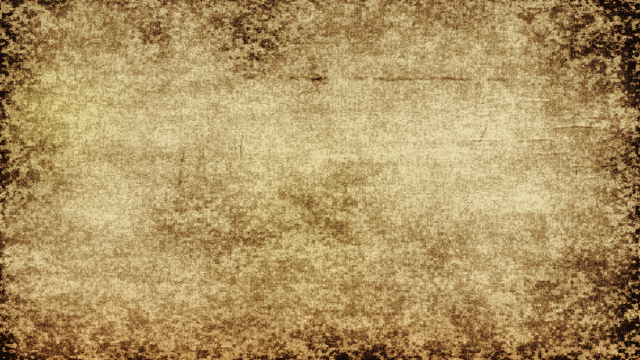
This texture is drawn by a Shadertoy shader. Its source:

```glsl
#define BASE_TONE 4.75
#define WEAR 0.40
#define CLOUD_AMOUNT 2.0
#define WEAVE_AMOUNT 1.4
#define GRAIN_AMOUNT 1.9
#define STREAK_AMOUNT 0.7
#define SCRATCHES 16
#define RIDGES 6

const float WIDTH = 16.0 / 9.0;

// Paper colours from burnt to bleached
const vec3 PALETTE[7] = vec3[7](
    vec3(0.20, 0.12, 0.07), vec3(0.38, 0.25, 0.14), vec3(0.53, 0.38, 0.21),
    vec3(0.64, 0.52, 0.31), vec3(0.73, 0.64, 0.44), vec3(0.83, 0.76, 0.57),
    vec3(0.90, 0.85, 0.68));

// Blots: centre, radius, strength
const vec4 STAINS[12] = vec4[12](
    vec4(0.44, 0.90, 0.05, 1.5), vec4(0.71, 0.88, 0.10, 1.7),
    vec4(0.87, 0.775, 0.035, 1.5), vec4(1.66, 0.88, 0.15, 1.1),
    vec4(0.93, 0.39, 0.13, 1.1), vec4(0.69, 0.36, 0.13, 1.2),
    vec4(0.49, 0.42, 0.09, 1.0), vec4(1.23, 0.28, 0.10, 0.9),
    vec4(0.95, 0.03, 0.14, 0.9), vec4(0.05, 0.85, 0.11, 1.0),
    vec4(0.08, 0.53, 0.10, 1.0), vec4(1.60, 0.22, 0.16, 0.9));
const vec4 BLEACHES[8] = vec4[8](
    vec4(0.20, 0.68, 0.09, 1.0), vec4(0.83, 0.60, 0.20, 0.8),
    vec4(1.40, 0.44, 0.21, 0.8), vec4(0.25, 0.43, 0.17, 0.8),
    vec4(0.93, 0.22, 0.13, 0.6), vec4(1.40, 0.68, 0.16, 0.5),
    vec4(1.11, 0.54, 0.20, 0.6), vec4(0.50, 0.60, 0.17, 0.5));

float hash(vec2 p) {
    vec3 q = fract(vec3(p.xyx) * 0.1031);
    q += dot(q, q.yzx + 33.33);
    return fract((q.x + q.y) * q.z);
}

float noise(vec2 p) {
    vec2 i = floor(p), f = fract(p);
    f = f * f * (3.0 - 2.0 * f);
    return mix(mix(hash(i), hash(i + vec2(1, 0)), f.x),
               mix(hash(i + vec2(0, 1)), hash(i + vec2(1, 1)), f.x), f.y);
}

float fbm(vec2 p) {
    float sum = 0.0, amp = 0.52;
    for (int i = 0; i < 5; i++) {
        sum += amp * noise(p);
        p = mat2(1.6, 1.2, -1.2, 1.6) * p + 17.3;
        amp *= 0.5;
    }
    return sum;
}

float blot(vec2 p, vec2 centre, float radius) {
    vec2 d = (p - centre) / radius;
    return exp(-dot(d, d));
}

// Soft line from a to b
float stroke(vec2 p, vec2 a, vec2 b, float thickness) {
    vec2 pa = p - a, ba = b - a;
    float d = length(pa - ba * clamp(dot(pa, ba) / dot(ba, ba), 0.0, 1.0));
    return 1.0 - smoothstep(0.0, thickness + 1.0 / iResolution.y, d);
}

vec3 paperColour(float tone) {
    vec3 colour = PALETTE[0] * (1.0 + 0.4 * max(min(tone, 0.0), -1.5));
    for (int i = 1; i < 7; i++)
        colour = mix(colour, PALETTE[i], clamp(tone - float(i - 1), 0.0, 1.0));
    return colour;
}

// Darkening towards the four borders: a broad fade and a burnt rim
float borderDecay(vec2 p) {
    float right = mix(0.09, 0.13, smoothstep(0.4, 0.9, p.y));
    float broad = 1.3 * exp(-p.x / 0.09) + 2.2 * exp((p.x - WIDTH) / right)
                + 1.4 * exp((p.y - 1.0) / 0.16) + 2.2 * exp(-p.y / 0.16);
    return broad + 1.6 * exp(-p.x / 0.03) + 0.9 * exp((p.x - WIDTH) / 0.03)
                 + 0.6 * exp((p.y - 1.0) / 0.02) + 0.5 * exp(-p.y / 0.03);
}

// Dark hairlines and pale horizontal ridges
float marks(vec2 p) {
    vec2 q = p + 0.008 * (vec2(noise(p * 22.0), noise(p * 25.0 + 40.0)) - 0.5);
    float broken = smoothstep(0.3, 0.6, noise(p * vec2(38.0, 30.0)));
    float sum = 0.0;
    for (int i = 0; i < SCRATCHES; i++) {
        float k = float(i), side = step(10.0, k);
        vec2 a = vec2(mix(0.50, 1.47, side) + 0.21 * hash(vec2(k, 3.0)),
                      0.36 + 0.25 * hash(vec2(k, 7.0)));
        vec2 reach = vec2(0.09 * hash(vec2(k, 11.0)) - 0.02, 0.05 + 0.11 * hash(vec2(k, 19.0)));
        sum -= 0.8 * broken * stroke(q, a, a + reach, 0.0012);
    }
    for (int i = 0; i < RIDGES; i++) {
        float k = float(i);
        vec2 a = vec2(1.20 + 0.3 * hash(vec2(k, 23.0)), 0.54 + 0.036 * k);
        vec2 b = a + vec2(0.08 + 0.2 * hash(vec2(k, 29.0)), 0.004);
        sum += broken * (0.9 * stroke(q, a, b, 0.002) - 1.2 * stroke(q + vec2(0.0, 0.006), a, b, 0.002));
    }
    sum -= 1.8 * broken * stroke(q, vec2(0.76, 0.783), vec2(1.43, 0.778), 0.005);
    sum -= 1.6 * stroke(q, vec2(1.335, 0.61), vec2(1.35, 0.65), 0.004);
    return sum - 1.5 * stroke(q, vec2(0.50, 0.485), vec2(0.51, 0.56), 0.005) * broken;
}

void mainImage(out vec4 fragColor, in vec2 fragCoord) {
    vec2 p = fragCoord / iResolution.xy * vec2(WIDTH, 1.0);
    vec2 warped = p + 0.11 * (vec2(fbm(p * 7.0), fbm(p * 7.0 + 31.0)) - 0.5);

    // Large areas of decay and fading
    float decay = WEAR + borderDecay(clamp(mix(p, warped, 0.6), vec2(0.0), vec2(WIDTH, 1.0)));
    float fade = 0.0;
    for (int i = 0; i < 12; i++) decay += STAINS[i].w * blot(warped, STAINS[i].xy, STAINS[i].z);
    for (int i = 0; i < 8; i++) fade += BLEACHES[i].w * blot(warped, BLEACHES[i].xy, BLEACHES[i].z);

    // Mottling at two scales, woven threads and grain
    float flakes = 0.6 * fbm(p * vec2(100.0, 125.0)) + 0.4 * fbm(p * vec2(24.0, 30.0) + 5.0);
    float speckle = smoothstep(0.34, 0.66, flakes);
    float weave = 0.5 * (noise(p * vec2(45.0, 240.0)) + noise(p * vec2(250.0, 40.0)));
    float streak = noise(p * vec2(4.0, 55.0) + 9.0) - 0.5;
    float tone = BASE_TONE + fade + CLOUD_AMOUNT * (fbm(p * vec2(7.0, 9.0)) - 0.5);
    tone -= decay * mix(0.35, 1.65, speckle);
    tone += WEAVE_AMOUNT * (weave - 0.5) + GRAIN_AMOUNT * (noise(p * 275.0) - 0.5);
    tone += STREAK_AMOUNT * streak + marks(p);

    // Olive and rust tints
    vec3 colour = paperColour(min(tone, 6.0));
    float olive = blot(warped, vec2(0.13, 0.67), 0.2) + 0.6 * blot(warped, vec2(0.85, 0.39), 0.25);
    float rust = exp(-p.y / 0.16) * (1.0 - 0.4 * p.x / WIDTH);
    colour *= mix(vec3(1.0), vec3(0.99, 1.0, 0.87), min(olive, 1.0));
    colour *= mix(vec3(1.0), vec3(1.06, 0.94, 0.80), rust);
    fragColor = vec4(clamp(colour, 0.0, 1.0), 1.0);
}
```
